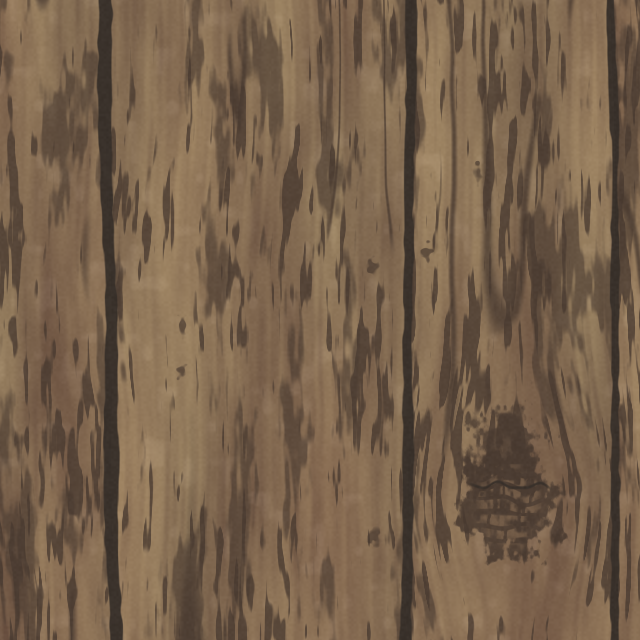
Give the GLSL for this texture, as a WebGL 1 fragment shader.

```glsl
precision highp float;
// Weathered brown planks with upright grain, dark seams and one large knot.
// Stretched value noise gives tone, flecks, smudges and cracks; the grain
// coordinates bend around the knot and are shifted on each plank.

uniform vec2 u_resolution;

#define TAN vec3(0.605, 0.505, 0.378)
#define BROWN vec3(0.430, 0.332, 0.262)
#define STAIN vec3(0.285, 0.228, 0.190)
#define SEAM vec3(0.215, 0.185, 0.162)
#define SEAM_X vec3(0.171, 0.637, 0.960)
#define SEAM_TILT vec3(-0.012, 0.010, -0.007)
#define SEAM_HALF vec3(0.0095, 0.0075, 0.0058)
#define KNOT vec2(0.797, 0.215)
#define KNOT_RADIUS vec2(0.074, 0.088)
#define FLECK_SCALE vec2(105.0, 13.0)
#define TONE_BIAS 0.60
#define SMALL_KNOTS 6

float hash(vec2 p) {
  vec3 h = fract(vec3(p.xyx) * 0.1031);
  h += dot(h, h.yzx + 33.33);
  return fract((h.x + h.y) * h.z);
}

float noise(vec2 p) {
  vec2 cell = floor(p), f = fract(p);
  f = f * f * (3.0 - 2.0 * f);
  return mix(mix(hash(cell), hash(cell + vec2(1.0, 0.0)), f.x),
             mix(hash(cell + vec2(0.0, 1.0)), hash(cell + 1.0), f.x), f.y);
}

float fbm(vec2 p) {
  float sum = 0.0, weight = 0.53;
  for (int i = 0; i < 4; i++) {
    sum += weight * noise(p);
    p = p * 2.13 + vec2(17.3, 9.1);
    weight *= 0.5;
  }
  return sum;
}

// Dark line of the given half width, softened at its edges.
float line(float d, float halfWidth, float soft) {
  return 1.0 - smoothstep(halfWidth - soft, halfWidth + soft, abs(d));
}

// Ragged dark knot with horizontal checks; q is in knot radii.
vec3 drawKnot(vec3 color, vec2 q, vec2 p) {
  float ragged = fbm(p * vec2(48.0, 38.0));
  float grit = noise(p * vec2(190.0, 110.0));
  float r = length(q) + 1.1 * (ragged - 0.5) + 0.35 * (grit - 0.5);
  float halo = length((q - vec2(-0.1, 0.75)) / vec2(0.9, 1.0));
  halo += 1.6 * (ragged - 0.5) + 0.7 * (grit - 0.5);
  color = mix(color, STAIN, 0.75 * (1.0 - smoothstep(0.55, 1.0, halo)));
  color = mix(color, STAIN, 0.85 * (1.0 - smoothstep(0.85, 1.1, r)));

  // Pale blocks split by rows of cracks.
  vec2 block = vec2(q.x * 1.7, q.y * 4.2 + 0.9 * (noise(p * 28.0) - 0.5));
  block.x += 2.0 * hash(vec2(floor(block.y), 4.0)) + 0.3 * ragged;
  vec2 gap = 0.5 - abs(fract(block) - 0.5);
  float pale = smoothstep(0.10, 0.24, gap.y) * smoothstep(0.03, 0.09, gap.x);
  pale *= smoothstep(0.30, 0.60, grit * 0.4 + ragged * 0.6);
  pale *= 1.0 - smoothstep(0.5, 0.85, length(q - vec2(0.0, -0.1)) + 0.5 * (ragged - 0.5));
  color = mix(color, mix(BROWN, TAN, 0.35), 0.75 * pale);

  float check = q.y - 0.28 - 0.18 * (noise(p * vec2(45.0, 8.0)) - 0.5);
  float reach = 1.0 - smoothstep(0.7, 0.95, abs(q.x));
  return mix(color, SEAM, 0.9 * line(check, 0.025, 0.02) * reach);
}

void main() {
  vec2 p = gl_FragCoord.xy / u_resolution;

  // Planks and the gaps between them.
  vec3 seamX = SEAM_X + SEAM_TILT * -(0.5 - p.y);
  seamX += 0.010 * (vec3(noise(vec2(1.5, p.y * 4.0)), noise(vec2(7.5, p.y * 4.0)),
                         noise(vec2(13.5, p.y * 4.0))) - 0.5);
  float plank = dot(step(seamX, vec3(p.x)), vec3(1.0));
  vec3 gaps = abs(p.x - seamX) - SEAM_HALF * (0.75 + 0.5 * noise(vec2(plank, p.y * 7.0)));
  float seamDist = min(gaps.x, min(gaps.y, gaps.z));
  float leftPlank = 1.0 - step(0.5, plank);
  float knotPlank = step(1.5, plank);

  // Grain coordinates: gently wavy, parted by the knot.
  vec2 q = (p - KNOT) / KNOT_RADIUS;
  vec2 g = p;
  g.x -= 0.6 * (p.x - KNOT.x) * exp(-0.28 * dot(q, q)) * knotPlank;
  g.x += 0.016 * (noise(p * vec2(5.0, 3.5)) - 0.5) + 0.004 * (noise(p * vec2(20.0, 14.0)) - 0.5);
  g += plank * vec2(3.7, 5.3);

  // Broad tone, fine streaks and pale mottling.
  float streak = noise(g * vec2(150.0, 4.0)) - 0.5;
  float tone = TONE_BIAS - 0.24 * leftPlank + 1.5 * (fbm(g * vec2(13.0, 2.2)) - 0.5);
  tone += 0.32 * streak + 0.25 * (noise(g * vec2(60.0, 14.0)) - 0.5);
  vec3 color = mix(BROWN, TAN, clamp(tone, -0.15, 1.05));
  color += 0.035 * smoothstep(0.68, 0.95, noise(p * vec2(48.0, 36.0) + 5.0));
  color.r += 0.022 * (noise(g * vec2(9.0, 2.0) + 31.0) - 0.5);

  // Worn smudges gather at seams; short flecks gather in patches.
  float edge = exp(-max(seamDist, 0.0) / 0.022);
  float smudge = fbm(g * vec2(24.0, 5.0) + 11.0) + 0.10 * edge + 0.04 * leftPlank;
  smudge += 0.20 * (noise(g * vec2(170.0, 32.0)) - 0.5);
  color = mix(color, STAIN, 0.62 * smoothstep(0.62, 0.76, smudge));
  float patches = smoothstep(0.36, 0.76, fbm(g * vec2(9.0, 3.0) + 23.0) + 0.05 * knotPlank);
  float fleck = 0.62 * noise(g * FLECK_SCALE) + 0.38 * noise(g * FLECK_SCALE * 2.2 + 3.0);
  float limit = mix(0.80, 0.52, patches);
  color = mix(color, STAIN, 0.78 * smoothstep(limit - 0.03, limit + 0.08, fleck));

  // Long thin cracks follow noise contours.
  float crack = line(noise(g * vec2(15.0, 1.6) + 41.0) - 0.5, 0.022, 0.02);
  crack *= smoothstep(0.48, 0.62, noise(g * vec2(12.0, 5.0) + 53.0));
  color = mix(color, STAIN, 0.75 * crack);

  // Scattered small knots, then the large one.
  for (int i = 0; i < SMALL_KNOTS; i++) {
    float id = float(i);
    vec2 center = vec2(hash(vec2(id, 2.7)), hash(vec2(id, 8.1)));
    float r = length((p - center) / vec2(0.008, 0.014)) + 1.6 * (noise(p * 130.0) - 0.5);
    color = mix(color, STAIN, 0.7 * (1.0 - smoothstep(0.5, 1.1, r)));
  }
  color = mix(color, drawKnot(color, q, p), knotPlank);

  // Seams with slightly chipped edges, and an overall fine tooth.
  float chip = 0.0035 * (noise(p * vec2(90.0, 45.0)) - 0.5);
  color = mix(color, SEAM, 0.96 * (1.0 - smoothstep(-0.0015, 0.0018, seamDist + chip)));
  color += 0.022 * (noise(p * 256.0) - 0.5);
  gl_FragColor = vec4(color, 1.0);
}
```
